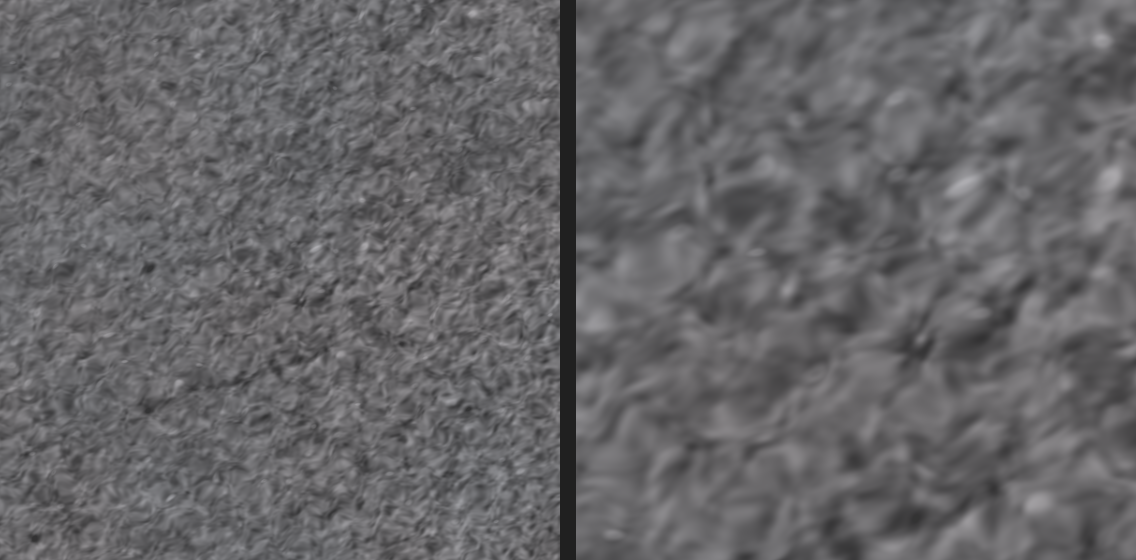
Left, the full canvas; right, a detail of the centre.
Write a WebGL 1 fragment shader that draws this texture.

```glsl
precision highp float;
// Grey weathered stone: soft slanted grains, small pits and one ragged diagonal crack.
uniform vec2 u_resolution;

vec2 hash2(vec2 p) {
  vec3 q = fract(p.xyx * vec3(0.1031, 0.1030, 0.0973));
  q += dot(q, q.yzx + 33.33);
  return fract((q.xx + q.yz) * q.zy);
}

// Smooth value noise, centred on zero
float noise(vec2 p) {
  vec2 cell = floor(p), f = fract(p);
  f = f * f * (3.0 - 2.0 * f);
  float low = mix(hash2(cell).x, hash2(cell + vec2(1.0, 0.0)).x, f.x);
  float high = mix(hash2(cell + vec2(0.0, 1.0)).x, hash2(cell + 1.0).x, f.x);
  return mix(low, high, f.y) - 0.5;
}

vec2 rotate(vec2 p, float angle) {
  float c = cos(angle), s = sin(angle);
  return vec2(c * p.x + s * p.y, c * p.y - s * p.x);
}

// Sparse soft ellipses, one candidate per grid cell; radius is in cell units
float specks(vec2 p, float radius, float share) {
  vec2 cell = floor(p);
  vec2 pick = hash2(cell + 71.0);
  vec2 offset = fract(p) - mix(vec2(0.25), vec2(0.75), hash2(cell + 19.0));
  offset = rotate(offset, 0.2 + 0.7 * pick.y) * vec2(0.75, 1.25);
  float size = radius * (0.6 + 0.6 * pick.y);
  return step(pick.x, share) * (1.0 - smoothstep(0.35 * size, 1.2 * size, length(offset)));
}

// Curved crack that swells, thins and breaks along its length
float crack(vec2 p) {
  float path = 0.185 + 0.28 * p.x + 0.11 * p.x * p.x;
  path += 0.035 * noise(p.xx * vec2(9.0, 0.0) + 4.0) + 0.014 * noise(p.xx * vec2(34.0, 0.0) + 8.0);
  float width = 0.009 + 0.009 * noise(vec2(p.x * 16.0, 2.5));
  float strength = smoothstep(-0.3, 0.15, noise(vec2(p.x * 11.0, 7.5)));
  strength *= 1.0 - smoothstep(0.8, 0.95, p.x);
  float gap = abs(p.y - path + 0.008 * noise(p * 70.0));
  return strength * (1.0 - smoothstep(0.15 * width, 1.3 * width, gap));
}

void main() {
  vec2 uv = gl_FragCoord.xy / u_resolution.y;
  vec2 bend = vec2(noise(uv * 38.0 + 5.0), noise(uv * 38.0 + 60.0));
  vec2 p = uv + 0.012 * bend;

  // Grain layers, each with its own slant and stretch
  float grain = 0.155 * noise(rotate(p, 0.55) * vec2(60.0, 112.0));
  grain += 0.145 * noise(rotate(p, 0.95) * vec2(78.0, 125.0) + 31.0);
  grain += 0.10 * noise(rotate(p, 0.25) * vec2(115.0, 185.0) + 77.0);
  grain += 0.09 * noise(rotate(p, 0.5) * vec2(26.0, 46.0) + 13.0);

  // Broad patches change both tone and contrast
  float patches = noise(rotate(uv, 0.5) * vec2(4.0, 8.0) + 3.0);
  float roughness = 1.0 + 0.25 * noise(uv * 4.0 + 40.0) + 0.12 * (uv.x - uv.y);
  float tone = 0.407 + grain * roughness + 0.045 * patches;

  // Pale crystals, dark pits and the crack
  tone += 0.10 * specks(p * 24.0, 0.19, 0.22);
  tone -= 0.12 * specks(p * 9.0 + 2.0, 0.12, 0.30);
  tone -= 0.11 * crack(uv);
  tone = clamp(tone, 0.20, 0.68);

  // Nearly neutral, drifting between cool and faintly warm
  float warmth = noise(uv * 7.0 + 90.0);
  vec3 tint = vec3(1.0, 0.992, 1.014) + warmth * vec3(0.02, -0.008, -0.02);
  gl_FragColor = vec4(tone * tint, 1.0);
}
```
